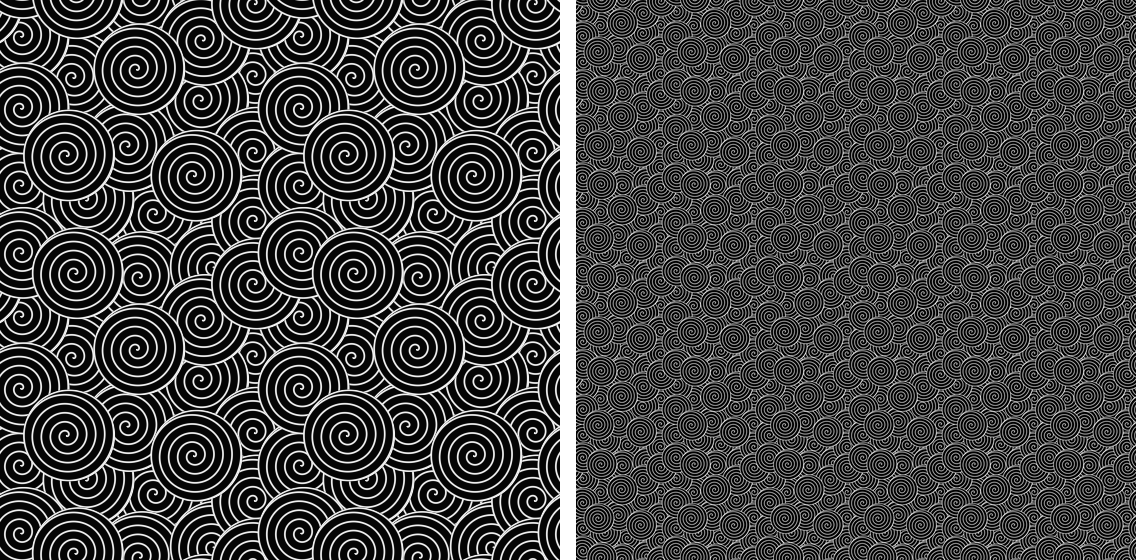
Left, the tile; right, the same tile 3 across and 3 down.
A WebGL 2 fragment shader for this pattern:

```glsl
#version 300 es
precision highp float;
// Overlapping white spiral discs on black, two seamless repeats each way.

uniform vec2 u_resolution;
out vec4 fragColor;

const float TAU = 6.2831853;
const float REPEATS = 2.0;
const int COLUMNS = 5;
const int ROWS = 4;

// Lengths below are fractions of one repeat.
const float PITCH = 0.0323;
const float DISC_RADIUS = 5.0 * PITCH;
const float HALF_LINE = 0.0031;
const vec3 INK = vec3(0.02);
const vec3 CHALK = vec3(0.95);

// Lattice cells, from the rearmost disc to the foremost.
const int PAINT_ORDER[20] = int[20](
    5, 11, 17, 13, 18, 8, 15, 19, 12, 0,
    2, 7, 10, 14, 9, 1, 16, 3, 6, 4);

// Staggered lattice with periodic drift; y is measured upward.
vec2 spiralEye(int cell) {
    int columnIndex = cell / ROWS;
    float column = float(columnIndex);
    float row = float(cell % ROWS);
    float quarter = row * TAU / 4.0;
    float alternate = cos(row * TAU / 2.0);
    float turn = TAU / float(COLUMNS);

    float stagger = columnIndex % 3 == 0 ? 0.125 : 0.0;
    vec2 base = vec2(0.094 + column / float(COLUMNS),
                     stagger + row / float(ROWS));

    vec2 drift;
    drift.x = -0.029 * sin(turn * (column + 0.6))
        + sin(column * TAU / 8.0)
        * (0.039 * cos(quarter + 0.97) - 0.022 * alternate);
    drift.y = 0.016 - 0.018 * cos(quarter - 0.47)
        + 0.013 * cos(turn * (column - 4.0))
        + sin(column * TAU / 4.0)
        * (0.046 * sin(quarter - 0.54) + 0.010 * alternate);

    vec2 eye = base + drift;
    return vec2(eye.x, 1.0 - eye.y);
}

// Shortest offset between two points on the repeating tile.
vec2 wrappedOffset(vec2 point, vec2 center) {
    return fract(point - center + 0.5) - 0.5;
}

// Distance to an Archimedean spiral that opens anticlockwise.
float spiralDistance(vec2 offset, float pitch) {
    float radius = max(length(offset), 0.0001);
    float turn = fract(atan(offset.y, offset.x + 0.000001) / TAU - 0.25);
    float phase = radius / pitch - turn - 0.5;
    float slope = pitch / (TAU * radius);
    float gap = abs(fract(phase + 0.5) - 0.5) * pitch;
    return gap / sqrt(1.0 + slope * slope);
}

// Soft coverage of a line of the given half width.
float stroke(float dist, float halfWidth, float softness) {
    return 1.0 - smoothstep(halfWidth - softness, halfWidth + softness, dist);
}

// Paint one opaque disc with its spiral and rim.
vec3 paintDisc(vec3 below, vec2 offset, float softness) {
    // The rim is shifted to follow the outermost turn.
    vec2 rimOffset = offset - vec2(PITCH / 3.1415927, 0.0);
    float rim = length(rimOffset) - DISC_RADIUS;
    float line = min(spiralDistance(offset, PITCH), abs(rim));
    vec3 disc = mix(INK, CHALK, stroke(line, HALF_LINE, softness));
    return mix(below, disc, stroke(rim, HALF_LINE, softness));
}

void main() {
    vec2 tile = fract(gl_FragCoord.xy / u_resolution * REPEATS);
    float pixel = REPEATS / min(u_resolution.x, u_resolution.y);
    float softness = 0.7 * pixel;

    vec3 color = INK;
    for (int i = 0; i < COLUMNS * ROWS; i++) {
        vec2 eye = spiralEye(PAINT_ORDER[i]);
        color = paintDisc(color, wrappedOffset(tile, eye), softness);
    }
    fragColor = vec4(color, 1.0);
}
```
